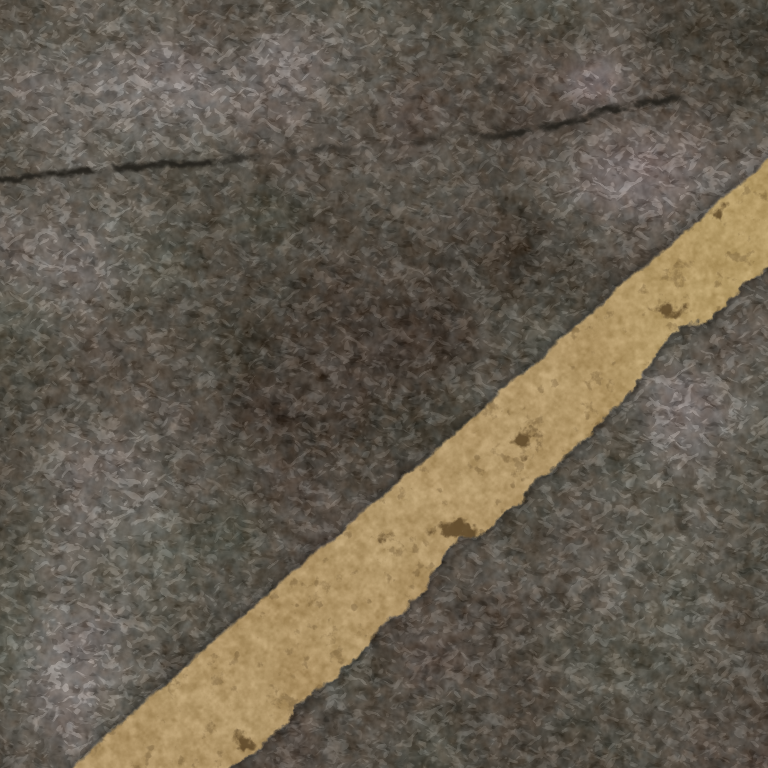
A WebGL 1 fragment shader for this texture:

```glsl
precision highp float;
// Weathered asphalt with a worn diagonal yellow stripe and a thin broken crack.
uniform vec2 u_resolution;

float hash(vec2 p) {
  return fract(sin(dot(p, vec2(127.1, 311.7))) * 43758.545);
}

float noise(vec2 p) {
  vec2 i = floor(p);
  vec2 f = fract(p);
  f = f * f * (3.0 - 2.0 * f);
  return mix(mix(hash(i), hash(i + vec2(1.0, 0.0)), f.x),
             mix(hash(i + vec2(0.0, 1.0)), hash(i + vec2(1.0, 1.0)), f.x), f.y);
}

float fbm(vec2 p) {
  float sum = 0.0;
  float amp = 0.5;
  for (int i = 0; i < 4; i++) {
    sum += amp * noise(p);
    p = mat2(1.6, 1.2, -1.2, 1.6) * p + 7.3;
    amp *= 0.5;
  }
  return sum / 0.9375;
}

vec2 turn(vec2 p, float a) {
  return vec2(cos(a) * p.x - sin(a) * p.y, sin(a) * p.x + cos(a) * p.y);
}

// Soft elliptical spot, 1 at its centre.
float spot(vec2 p, vec2 centre, vec2 radius) {
  vec2 d = (p - centre) / radius;
  return exp(-dot(d, d));
}

// Broad pale (positive) and dark (negative) areas of the pavement.
float patches(vec2 p) {
  float v = 0.0;
  v += 0.12 * spot(p, vec2(0.18, 0.88), vec2(0.20, 0.09));
  v += 0.08 * spot(p, vec2(0.43, 0.95), vec2(0.10, 0.08));
  v += 0.16 * spot(p, vec2(0.775, 0.895), vec2(0.05, 0.04));
  v += 0.13 * spot(p, vec2(0.85, 0.77), vec2(0.13, 0.07));
  v += 0.08 * spot(p, vec2(0.08, 0.65), vec2(0.14, 0.10));
  v += 0.09 * spot(p, vec2(0.15, 0.36), vec2(0.11, 0.09));
  v += 0.13 * spot(p, vec2(0.08, 0.12), vec2(0.09, 0.16));
  v += 0.10 * spot(p, vec2(0.90, 0.46), vec2(0.09, 0.08));
  v += 0.05 * spot(p, vec2(0.88, 0.20), vec2(0.15, 0.12));
  v -= 0.05 * spot(p, vec2(0.47, 0.60), vec2(0.22, 0.14));
  v -= 0.04 * spot(p, vec2(0.66, 0.67), vec2(0.09, 0.05));
  v -= 0.04 * spot(p, vec2(0.34, 0.40), vec2(0.12, 0.14));
  v -= 0.04 * spot(p, vec2(0.60, 0.16), vec2(0.14, 0.10));
  v -= 0.04 * spot(p, vec2(0.96, 0.92), vec2(0.12, 0.08));
  return v;
}

// Small bright chips of stone, stretched along one direction.
float chips(vec2 p, float angle, float seed) {
  vec2 q = turn(p, angle) * vec2(85.0, 160.0) + seed;
  float n = 0.72 * noise(q) + 0.28 * noise(q * 2.3 + 5.0);
  return smoothstep(0.62, 0.76, n);
}

vec3 asphalt(vec2 p) {
  vec2 q = p + 0.005 * (vec2(noise(p * 90.0), noise(p * 90.0 + 31.0)) - 0.5);
  float broad = patches(p) + 0.12 * (fbm(p * 9.0 + 4.0) - 0.5);
  float grain = fbm(turn(q, 0.5) * 80.0) - 0.5;
  float fine = noise(turn(p, 0.9) * 230.0) - 0.5;
  float stone = max(chips(q, 0.45, 19.0), chips(q, -0.6, 71.0));
  float pit = chips(q, 0.15, 43.0);
  float strength = 0.8 + 3.5 * max(broad, 0.0);
  float light = 0.294 + broad + 0.20 * grain + 0.055 * fine
              + (0.095 * stone - 0.055 * pit) * strength;
  // Brown and green drift through the grey; pale areas turn mauve.
  float hue = fbm(p * 7.0 + 12.0) - 0.5;
  vec3 tint = vec3(0.027 + 0.03 * hue, 0.005 - 0.018 * hue, -0.031);
  tint += vec3(0.003, -0.006, 0.014) * smoothstep(0.03, 0.14, broad);
  tint += (noise(turn(p, 1.2) * 105.0) - 0.5) * vec3(0.022, -0.004, -0.022);
  return vec3(light) + tint;
}

// Depth inside the stripe: positive on the paint.
float stripeDepth(vec2 p) {
  float top = 0.873 * (p.x - 0.091);
  float gap = 0.210 - 0.07 * p.x;
  gap -= 0.030 * spot(vec2(p.x, 0.0), vec2(0.592, 0.0), vec2(0.022, 1.0));
  gap -= 0.026 * spot(vec2(p.x, 0.0), vec2(0.875, 0.0), vec2(0.045, 1.0));
  float wobble = 0.012 * (fbm(p * 32.0) - 0.5) + 0.007 * (fbm(p * 120.0) - 0.5);
  float upper = top - p.y + wobble;
  float lower = p.y - top + gap + wobble * 1.8;
  return min(upper, lower) * 0.753;
}

vec3 paint(vec2 p) {
  vec3 c = mix(vec3(0.65, 0.54, 0.365), vec3(0.72, 0.62, 0.445), fbm(p * 18.0));
  c += vec3(0.02, 0.025, 0.0) * smoothstep(0.65, 1.0, p.x);
  c += 0.17 * (fbm(turn(p, 0.6) * 95.0) - 0.5) + 0.05 * (noise(p * 240.0) - 0.5);
  float wear = spot(p, vec2(0.685, 0.43), vec2(0.027, 0.030));
  wear += 1.2 * spot(p, vec2(0.595, 0.31), vec2(0.032, 0.019));
  wear += 0.8 * spot(p, vec2(0.50, 0.30), vec2(0.018, 0.012));
  wear += 0.9 * spot(p, vec2(0.872, 0.597), vec2(0.028, 0.015));
  wear += spot(p, vec2(0.315, 0.035), vec2(0.018, 0.022));
  wear += 0.8 * spot(p, vec2(0.937, 0.725), vec2(0.013, 0.026));
  float stain = smoothstep(0.5, 0.85, wear * 0.7 + 1.1 * (fbm(p * 75.0) - 0.35));
  float speck = 0.3 * smoothstep(0.64, 0.8, fbm(turn(p, 0.4) * 70.0 + 40.0));
  return mix(c, vec3(0.33, 0.25, 0.14), max(stain * 0.8 * smoothstep(0.1, 0.4, wear), speck));
}

float crack(vec2 p) {
  float path = 0.766 + 0.09 * p.x + 0.023 * smoothstep(0.65, 0.85, p.x);
  path += 0.012 * (fbm(vec2(p.x * 28.0, 2.0)) - 0.5);
  float d = abs(p.y - path + 0.009 * (fbm(p * 90.0) - 0.5));
  float faint = smoothstep(0.28, 0.36, p.x) * (1.0 - smoothstep(0.60, 0.68, p.x));
  float shown = (1.0 - 0.55 * faint) * smoothstep(0.15, 0.6, fbm(p * vec2(38.0, 60.0) + 5.0));
  shown *= 1.0 - smoothstep(0.87, 0.91, p.x);
  return shown * (0.7 * (1.0 - smoothstep(0.001, 0.007, d)) + 0.25 * exp(-d * 70.0));
}

void main() {
  vec2 p = gl_FragCoord.xy / u_resolution;
  vec3 color = mix(asphalt(p), vec3(0.14, 0.13, 0.11), crack(p));
  float depth = stripeDepth(p);
  // Dark rim where the paint meets the pavement.
  color *= 1.0 - 0.25 * exp(-abs(depth + 0.003) * 190.0);
  color = mix(color, paint(p), smoothstep(-0.002, 0.003, depth));
  gl_FragColor = vec4(clamp(color, 0.0, 1.0), 1.0);
}
```
